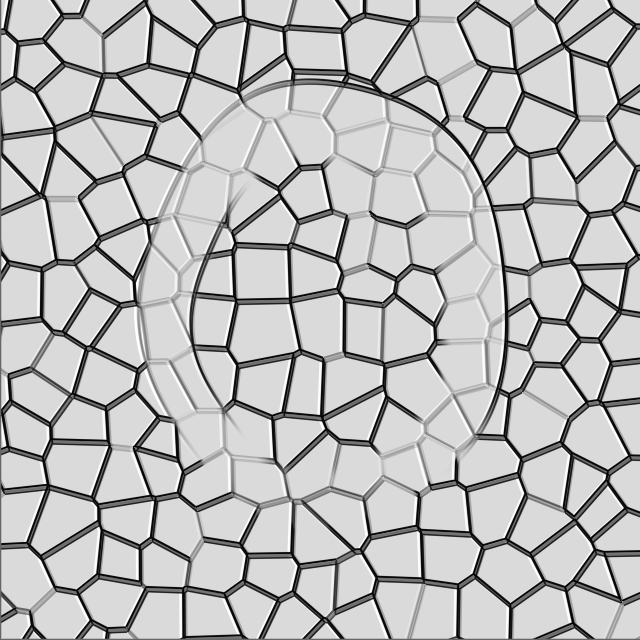
Give the GLSL for this pattern, as a Shadertoy shader.

```glsl
// Embossed mosaic: irregular Voronoi plates on pale grey, split by dark joints.
// Shifted copies of the joints form double strokes, shadows and highlights.
// An oval band crosses the plates, where the joints fade and curved rims appear.

const float CELLS = 13.5;
const vec3 PLATE = vec3(0.855);
const vec3 SHADOW = vec3(0.62);
const vec3 GROOVE = vec3(0.40);
const vec3 INK = vec3(0.025);
const vec3 SHINE = vec3(0.99);

vec2 hash2(vec2 p) {
    vec2 k = vec2(dot(p, vec2(127.1, 311.7)), dot(p, vec2(269.5, 183.3)));
    return fract(sin(k) * 43758.5453);
}

vec2 seedPoint(vec2 cell) {
    return cell + 0.5 + 0.82 * (hash2(cell) - 0.5);
}

// x: distance to the nearest joint in canvas units, y: random value of that joint
vec2 joints(vec2 uv) {
    vec2 p = uv * CELLS;
    vec2 base = floor(p);
    vec2 home = base;
    vec2 nearest = vec2(0.0);
    float best = 1e3;
    for (int j = -1; j <= 1; j++)
    for (int i = -1; i <= 1; i++) {
        vec2 cell = base + vec2(i, j);
        vec2 r = seedPoint(cell) - p;
        if (dot(r, r) < best) {
            best = dot(r, r);
            nearest = r;
            home = cell;
        }
    }
    float edge = 1e3;
    float id = 0.0;
    for (int j = -2; j <= 2; j++)
    for (int i = -2; i <= 2; i++) {
        if (i == 0 && j == 0) continue;
        vec2 cell = home + vec2(i, j);
        vec2 r = seedPoint(cell) - p;
        float d = dot(0.5 * (nearest + r), normalize(r - nearest));
        if (d < edge) {
            edge = d;
            id = hash2(cell + home + 0.37).x;
        }
    }
    return vec2(edge / CELLS, id);
}

// Approximate signed distance to an ellipse with a slight wobble
float oval(vec2 p, vec2 center, vec2 radii) {
    vec2 q = (p - center) / radii;
    float len = max(length(q), 0.001);
    float wobble = 0.006 * sin(5.0 * atan(q.y, q.x) + 1.0);
    return (len - 1.0) * len / max(length(q / radii), 0.001) + wobble;
}

float outerOval(vec2 p) { return oval(p, vec2(0.508, 0.53), vec2(0.287, 0.348)); }
float innerOval(vec2 p) { return oval(p, vec2(0.50, 0.51), vec2(0.197, 0.245)); }

// Coverage of a soft stroke
float stroke(float d, float halfWidth, float soft) {
    return 1.0 - smoothstep(halfWidth - soft, halfWidth + soft, abs(d));
}

// Amount of fading inside the oval band, weaker at its lower end
float bandFade(vec2 p) {
    float band = smoothstep(0.004, -0.004, outerOval(p))
               * smoothstep(-0.012, 0.012, innerOval(p));
    return band * mix(0.35, 1.0, smoothstep(0.20, 0.32, p.y + 0.3 * abs(p.x - 0.52)));
}

// One layer of joints and rims; keep is the strength left inside the band
float relief(vec2 p, float halfWidth, float soft, float keep) {
    vec2 joint = joints(p);
    float strength = mix(0.25, 1.0, smoothstep(0.02, 0.14, joint.y));
    strength *= mix(1.0, keep * mix(0.5, 1.8, joint.y), bandFade(p));
    float lines = stroke(joint.x, halfWidth, soft) * min(strength, 1.0);

    vec2 dir = normalize(p - vec2(0.508, 0.53));
    float lit = smoothstep(-0.1, 0.6, dot(dir, vec2(0.88, 0.48)));
    float open = smoothstep(-0.85, -0.45, dir.y);
    float outerRim = stroke(outerOval(p), halfWidth, soft) * open * mix(keep * 1.5, 1.0, lit);
    float leftSide = smoothstep(0.5, 0.95, -dir.x);
    float innerRim = stroke(innerOval(p), halfWidth, soft) * leftSide * 0.8;
    return max(lines, max(outerRim, innerRim));
}

void mainImage(out vec4 fragColor, in vec2 fragCoord) {
    vec2 uv = fragCoord / iResolution.xy;
    float soft = max(0.0011, 0.6 / iResolution.y);
    vec2 slide = vec2(0.0025, -0.0072);

    // Soft shadow and highlight lie beneath the dark strokes
    vec3 color = PLATE;
    color = mix(color, SHADOW, 0.9 * relief(uv - vec2(0.0042, -0.0036), 0.0022, soft, 0.4));
    color = mix(color, SHINE, relief(uv + vec2(0.0042, 0.0022), 0.0019, soft, 0.75));
    color = mix(color, GROOVE, 0.9 * relief(uv - 0.5 * slide, 0.0021, soft, 0.2));

    // Twin dark strokes
    color = mix(color, INK, 0.88 * relief(uv - slide, 0.0013, soft, 0.12));
    color = mix(color, INK, relief(uv, 0.0016, soft, 0.16));

    // Thin grey frame at the left and bottom
    float frame = stroke(min(uv.x, uv.y), 0.002, soft);
    color = mix(color, GROOVE, frame);
    fragColor = vec4(color, 1.0);
}
```
